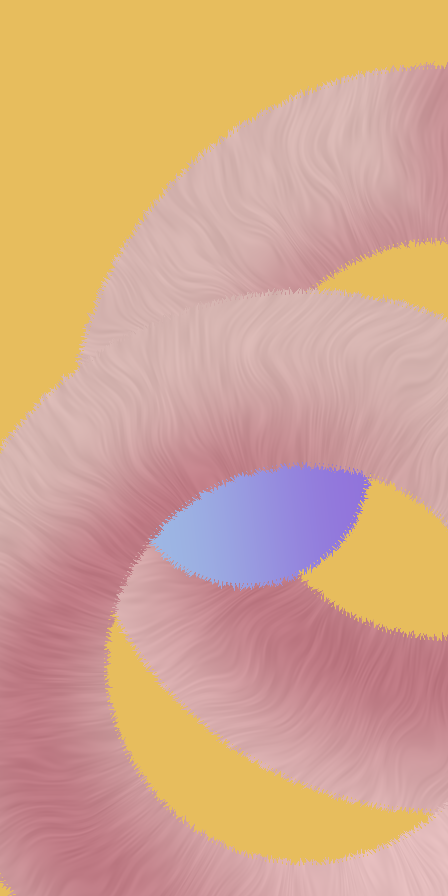
Give the GLSL for this background, as a Shadertoy shader.

```glsl
#define FRONT_CENTER vec2(0.682, 0.518)
#define BACK_CENTER vec2(0.990, 1.020)
#define DISC_CENTER vec2(0.548, 0.966)
#define INNER_RADIUS 0.442
#define OUTER_RADIUS 0.834
#define DISC_RADIUS 0.276
#define HAIR_LENGTH 0.022
#define HAIR_SPACING 0.0095
#define STRAND_CONTRAST 0.075

const vec3 YELLOW = vec3(0.906, 0.741, 0.363);
const vec3 PALE_PINK = vec3(0.845, 0.725, 0.705);
const vec3 WARM_PINK = vec3(0.895, 0.745, 0.745);
const vec3 DEEP_ROSE = vec3(0.745, 0.475, 0.515);
const vec3 SKY_BLUE = vec3(0.615, 0.715, 0.890);
const vec3 VIOLET = vec3(0.570, 0.455, 0.860);

float hash(vec2 p) {
    p = fract(p * vec2(0.1031, 0.1137));
    p += dot(p, p.yx + 33.33);
    return fract((p.x + p.y) * p.x * 7.31);
}

float noise(vec2 p) {
    vec2 i = floor(p), f = fract(p);
    f = f * f * (3.0 - 2.0 * f);
    return mix(mix(hash(i), hash(i + vec2(1, 0)), f.x),
               mix(hash(i + vec2(0, 1)), hash(i + vec2(1, 1)), f.x), f.y);
}

// Angle from the top, counterclockwise, with its seam on the right
float turnAngle(vec2 q) {
    return mod(atan(-q.x, q.y) + 1.5, 6.28318) - 1.5;
}

// Height of overlapping pointed hairs along an edge
float hairHeight(float arc, float depth, float seed) {
    float height = 0.0;
    for (int i = 0; i < 3; i++) {
        float layer = float(i);
        float u = (arc + depth * (layer - 0.6) * 0.5) / HAIR_SPACING + layer * 0.37 + 40.0;
        float tip = 1.0 - abs(2.0 * fract(u) - 1.0);
        float size = 0.3 + 0.7 * hash(vec2(floor(u), seed + layer * 17.0));
        height = max(height, tip * size);
    }
    return (height - 0.5) * HAIR_LENGTH;
}

float coverage(float d) {
    float soft = 0.8 / iResolution.x;
    return 1.0 - smoothstep(-soft, soft, d);
}

float ringMask(vec2 q, float seed) {
    float r = length(q), a = turnAngle(q);
    float outside = r - OUTER_RADIUS;
    float inside = INNER_RADIUS - r;
    outside -= hairHeight(a * OUTER_RADIUS, outside, seed);
    inside -= hairHeight(a * INNER_RADIUS, inside, seed + 60.0);
    return coverage(max(outside, inside));
}

// Fine strands that fan out across the tube
float strands(vec2 q, float tube, float seed) {
    float a = turnAngle(q);
    float bend = noise(vec2(a * 7.0 + 20.0, tube * 3.0 + seed));
    float lean = a + 0.12 * bend + 0.10 * tube * tube;
    float fine = noise(vec2(lean * 110.0 + 300.0, tube * 7.0 + seed));
    float broad = noise(vec2(lean * 45.0 + 200.0, tube * 4.0 + seed));
    return (0.6 * fine + 0.4 * broad - 0.5) * STRAND_CONTRAST;
}

float bell(float x, float width) {
    return exp(-x * x / (width * width));
}

float tubePosition(vec2 q) {
    return (length(q) - INNER_RADIUS) / (OUTER_RADIUS - INNER_RADIUS);
}

vec3 backRing(vec2 q) {
    float a = turnAngle(q), tube = tubePosition(q);
    float low = smoothstep(1.2, 2.3, a);
    float shade = bell(tube - 0.22 * low, mix(0.32, 0.56, low)) * mix(0.55, 0.95, low);
    float fold = smoothstep(-0.20, 0.04, q.x) * (1.0 - low);
    shade = max(shade, 0.58 * fold) + 0.08;
    return mix(mix(PALE_PINK, WARM_PINK, low * 0.6), DEEP_ROSE, shade) + strands(q, tube, 5.0);
}

vec3 frontRing(vec2 q) {
    float a = turnAngle(q), tube = tubePosition(q);
    float side = smoothstep(0.8, 1.9, a);
    float strength = smoothstep(-1.3, 0.9, a) * (1.0 - smoothstep(2.3, 3.5, a));
    float shade = bell(tube - 0.52 * side, mix(0.42, 0.50, side)) * strength * mix(1.0, 0.83, side);
    shade += 0.06 + 0.12 * smoothstep(1.1, 2.0, a) * strength;
    vec3 light = mix(PALE_PINK, WARM_PINK, smoothstep(1.6, 3.2, a));
    return mix(light, DEEP_ROSE, min(shade, 1.0)) + strands(q, tube, 31.0);
}

void mainImage(out vec4 fragColor, in vec2 fragCoord) {
    vec2 p = fragCoord / iResolution.x;
    vec2 back = p - BACK_CENTER, front = p - FRONT_CENTER, disc = p - DISC_CENTER;

    vec3 color = mix(YELLOW, backRing(back), ringMask(back, 3.0));

    // Blue furry disc between the rings
    float rim = length(disc) - DISC_RADIUS;
    rim -= hairHeight(turnAngle(disc) * DISC_RADIUS, rim, 140.0);
    float sweep = smoothstep(-0.24, 0.27, disc.x + 0.12 * disc.y);
    vec3 blue = mix(SKY_BLUE, VIOLET, sweep);
    color = mix(color, blue, coverage(rim));

    color = mix(color, frontRing(front), ringMask(front, 9.0));
    fragColor = vec4(color, 1.0);
}
```
